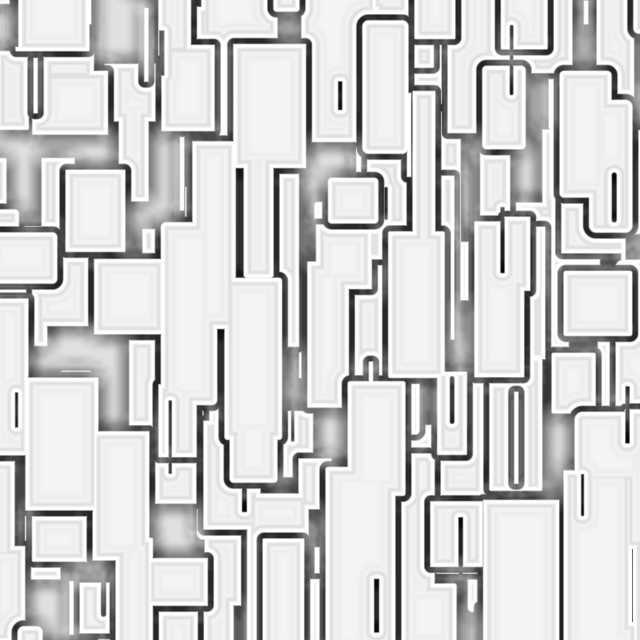
A WebGL 1 fragment shader for this pattern:

```glsl
precision highp float;

// Pale upright plates stacked in three layers, parted by dark moats and grey gaps.
// Each layer is a union of jittered boxes; upper layers cut a moat into lower ones.
// Gaps darken with the share of plate around them; plates carry a bright rim.

#define LAYERS 3
#define CELL vec2(0.125, 0.19)
#define MIN_HALF vec2(0.018, 0.035)
#define MAX_HALF vec2(0.060, 0.150)
#define SLIT_CELL vec2(0.21, 0.27)
#define MOAT 0.0090
#define EDGE 0.0018
#define BLUR_RADIUS 0.020
#define BLUR_SOFTNESS 0.012
#define PLATE_TONE 0.955
#define RIM_GAIN 0.07
#define GROOVE_DEPTH 0.08

uniform vec2 u_resolution;

const int TAPS = 8;
const float TAU = 6.2831853;

vec4 hash4(vec2 cell) {
  vec4 v = fract(cell.xyxy * vec4(0.1031, 0.1030, 0.0973, 0.1099));
  v += dot(v, v.wzxy + 33.33);
  return fract((v.xxyz + v.yzzw) * v.zywx);
}

float roundBox(vec2 p, vec2 halfSize, float radius) {
  vec2 q = abs(p) - halfSize + radius;
  return length(max(q, 0.0)) + min(max(q.x, q.y), 0.0) - radius;
}

// Signed distance to a union of boxes, one per jittered grid cell
float boxField(vec2 p, vec2 cellSize, vec2 minHalf, vec2 maxHalf, float seed) {
  vec2 home = floor(p / cellSize);
  float nearest = 1.0;
  for (int j = -1; j <= 1; j++) {
    for (int i = -1; i <= 1; i++) {
      vec2 cell = home + vec2(float(i), float(j));
      vec4 rnd = hash4(cell + seed * vec2(37.0, 61.0) + 11.0);
      float kind = fract(rnd.x * 7.3 + rnd.z * 5.7 + rnd.w * 3.1);
      vec2 centre = (cell + 0.5 + 0.8 * (rnd.xy - 0.5)) * cellSize;
      vec2 halfSize = mix(minHalf, maxHalf, rnd.zw);
      // A few boxes shrink to slivers
      if (kind < 0.1) halfSize = vec2(min(halfSize.x, 0.0035), 0.5 * halfSize.y);
      float radius = min(mix(0.001, 0.016, pow(kind, 5.0)), halfSize.x);
      nearest = min(nearest, roundBox(p - centre, halfSize, radius));
    }
  }
  return nearest;
}

// Signed distance to all visible plates, negative inside
float plateField(vec2 p) {
  float solid = 1.0;
  for (int k = 0; k < LAYERS; k++) {
    vec2 shift = float(k) * vec2(0.047, 0.071);
    float layer = boxField(p + shift, CELL, MIN_HALF, MAX_HALF, float(k) + 1.0);
    solid = min(solid, max(layer, MOAT - solid));
  }
  float slit = boxField(p, SLIT_CELL, vec2(0.002, 0.02), vec2(0.004, 0.06), 9.0);
  return max(solid, -slit);
}

// Share of plate in a soft ring around p
float surroundingCover(vec2 p) {
  float cover = 0.0;
  for (int i = 0; i < TAPS; i++) {
    float angle = TAU * float(i) / float(TAPS);
    float d = plateField(p + BLUR_RADIUS * vec2(cos(angle), sin(angle)));
    cover += 1.0 - smoothstep(-BLUR_SOFTNESS, BLUR_SOFTNESS, d);
  }
  return cover / float(TAPS);
}

float band(float d, float centre, float width) {
  float t = (d - centre) / width;
  return exp(-t * t);
}

void main() {
  float unit = min(u_resolution.x, u_resolution.y);
  vec2 p = gl_FragCoord.xy / unit;
  float d = plateField(p);
  float cover = surroundingCover(p);

  // Gap: light where wide, nearly black where narrow
  float gapTone = 0.88 - 0.70 * cover - 0.25 * cover * cover;

  // Plate: bright rim, then a groove and a faint echo of it
  float plateTone = PLATE_TONE + RIM_GAIN * band(d, -0.003, 0.003)
    - GROOVE_DEPTH * band(d, -0.0095, 0.0032)
    - 0.3 * GROOVE_DEPTH * band(d, -0.021, 0.004);

  float softness = max(EDGE, 0.75 / unit);
  float tone = mix(plateTone, gapTone, smoothstep(-softness, softness, d));
  gl_FragColor = vec4(vec3(clamp(tone, 0.0, 1.0)), 1.0);
}
```
